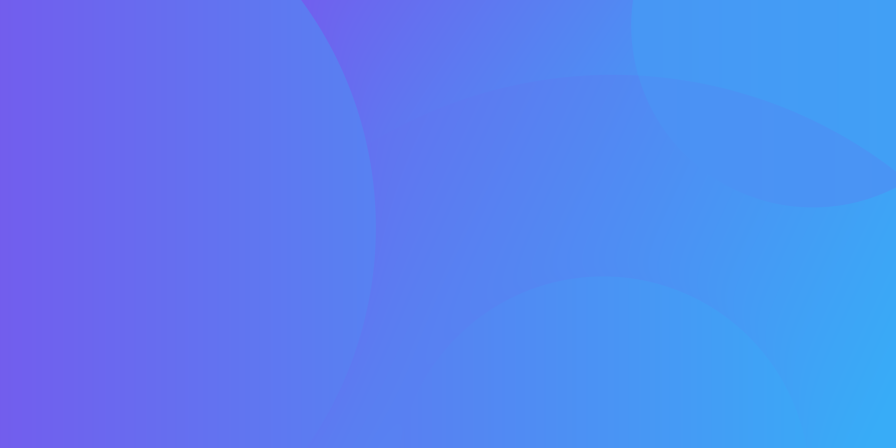
This background is drawn by a WebGL 1 fragment shader. Its source:

```glsl
precision highp float;

uniform vec2 u_resolution;

// Palette ends; every surface is a ramp between them
const vec3 VIOLET = vec3(0.452, 0.360, 0.930);
const vec3 AZURE = vec3(0.218, 0.675, 0.968);

// Discs: centre x, centre y, radius, in canvas heights
const vec3 LEFT_DISC = vec3(-0.018, 0.492, 0.857);
const vec3 WIDE_DISC = vec3(1.367, -0.203, 1.036);
const vec3 LOW_DISC = vec3(1.346, -0.078, 0.461);
const vec3 CORNER_DISC = vec3(1.815, 0.943, 0.406);

// Ramps: base value, slope along x, slope along y
const vec3 BACK_RAMP = vec3(0.056, 0.691, -0.460);
const vec3 WIDE_RAMP = vec3(0.051, 0.488, -0.230);
const vec3 CORNER_RAMP = vec3(0.462, 0.190, 0.0);
const vec3 LENS_RAMP = vec3(0.550, 0.077, 0.0);
const vec3 LOW_RAMP = vec3(-0.037, 0.538, 0.0);
const vec3 LEFT_RAMP = vec3(0.020, 0.538, 0.0);

const float SHADOW_DEPTH = 0.025;
const float SHADOW_WIDTH = 0.030;

float discDistance(vec2 p, vec3 disc) {
  return length(p - disc.xy) - disc.z;
}

float coverage(float dist) {
  float halfPixel = 0.75 / u_resolution.y;
  return 1.0 - smoothstep(-halfPixel, halfPixel, dist);
}

float ramp(vec2 p, vec3 slope) {
  return dot(slope, vec3(1.0, p));
}

// Lays a disc over the tone below, with a soft shadow outside its rim
float layDisc(float below, float tone, float dist) {
  float shadow = SHADOW_DEPTH * exp(-max(dist, 0.0) / SHADOW_WIDTH);
  return mix(below - shadow, tone, coverage(dist));
}

void main() {
  vec2 p = gl_FragCoord.xy / u_resolution.y;

  // Backdrop and the wide translucent disc
  float wide = coverage(discDistance(p, WIDE_DISC));
  float tone = mix(ramp(p, BACK_RAMP), ramp(p, WIDE_RAMP), wide);

  // Corner disc, deeper where the wide disc overlaps it
  float cornerTone = mix(ramp(p, CORNER_RAMP), ramp(p, LENS_RAMP), wide);
  tone = mix(tone, cornerTone, coverage(discDistance(p, CORNER_DISC)));

  // Foreground discs
  tone = layDisc(tone, ramp(p, LOW_RAMP), discDistance(p, LOW_DISC));
  tone = layDisc(tone, ramp(p, LEFT_RAMP), discDistance(p, LEFT_DISC));

  gl_FragColor = vec4(mix(VIOLET, AZURE, clamp(tone, 0.0, 1.0)), 1.0);
}
```
